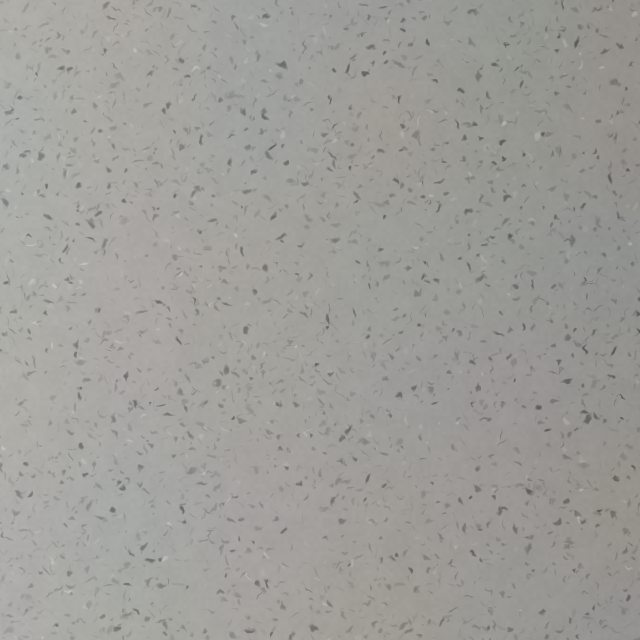
This texture is drawn by a Shadertoy shader. Its source:

```glsl
// Pale grey speckled stone floor under light that falls off from left to right.
// Layers of small bent flecks, one per jittered grid cell and thinned into
// loose clusters, lie over a softly mottled, finely grained ground.

const vec3 LIT_GREY = vec3(0.682, 0.682, 0.664);
const vec3 SHADED_GREY = vec3(0.572, 0.570, 0.553);
const vec3 DARK_FLECK_TINT = vec3(1.0, 0.99, 0.96);
const vec3 PINK_TO_GREEN = vec3(-0.020, 0.006, 0.004);
const vec3 BLUE_TO_YELLOW = vec3(0.006, 0.003, -0.018);

// Integer hash: two random values in 0..1 per cell and seed
vec2 hash2(vec2 cell, int seed) {
    uvec2 v = uvec2(ivec2(cell) + 4096 + seed * 613);
    v = v * 1664525u + 1013904223u;
    v.x += v.y * 1664525u;
    v.y += v.x * 1664525u;
    v ^= v >> 16u;
    v.x += v.y * 1664525u;
    v.y += v.x * 1664525u;
    v ^= v >> 16u;
    return vec2(v & 65535u) / 65535.0;
}

// Smooth value noise, two independent channels
vec2 noise2(vec2 p, int seed) {
    vec2 cell = floor(p);
    vec2 f = fract(p);
    f = f * f * (3.0 - 2.0 * f);
    vec2 low = mix(hash2(cell, seed), hash2(cell + vec2(1, 0), seed), f.x);
    vec2 high = mix(hash2(cell + vec2(0, 1), seed), hash2(cell + vec2(1, 1), seed), f.x);
    return mix(low, high, f.y);
}

// Soft coverage of a bent ellipse with half-axes given by size
float fleck(vec2 p, float angle, vec2 size, float bend) {
    float c = cos(angle);
    float s = sin(angle);
    vec2 q = vec2(c * p.x + s * p.y, c * p.y - s * p.x) / size;
    q.y += bend * (q.x * q.x - 0.3);
    return 1.0 - smoothstep(0.35, 1.35, length(q));
}

// Strongest fleck at p; depth and size are ranges from faint to strong
float fleckLayer(vec2 p, float cells, float density, vec2 depth,
                 vec2 minSize, vec2 maxSize, int seed) {
    vec2 home = floor(p * cells);
    float strongest = 0.0;
    for (int y = -1; y <= 1; y++) {
        for (int x = -1; x <= 1; x++) {
            vec2 cell = home + vec2(x, y);
            vec2 place = hash2(cell, seed);
            vec2 kind = hash2(cell, seed + 1);
            vec2 form = hash2(cell, seed + 2);
            vec2 turn = hash2(cell, seed + 3);
            vec2 centre = (cell + place) / cells;
            float cluster = noise2(centre * 13.0, seed + 4).x - 0.5;
            float present = step(kind.x, density + 0.7 * cluster);
            float angle = 0.45 + 3.0 * (turn.x - 0.5);
            vec2 size = mix(minSize, maxSize, form * form);
            float strength = mix(depth.x, depth.y, kind.y * kind.y);
            float cover = fleck(p - centre, angle, size, 1.4 * (turn.y - 0.5));
            strongest = max(strongest, present * strength * cover);
        }
    }
    return strongest;
}

// Lit ground with broad tints and fine grain
vec3 ground(vec2 p, vec2 frame) {
    float falloff = clamp(frame.x + 0.10 * (frame.y - 0.5) * frame.x, 0.0, 1.1);
    vec3 colour = mix(LIT_GREY, SHADED_GREY, falloff);
    vec2 tint = noise2(p * 5.0, 40) - 0.5;
    colour += tint.x * PINK_TO_GREEN + tint.y * BLUE_TO_YELLOW;
    float mottle = noise2(p * 38.0, 41).x - 0.5;
    float grain = noise2(p * 170.0, 42).x - 0.5;
    return colour + 0.014 * mottle + 0.018 * grain;
}

void mainImage(out vec4 fragColor, in vec2 fragCoord) {
    vec2 frame = fragCoord / iResolution.xy;
    vec2 p = fragCoord / iResolution.y;

    // Ragged outlines come from a small warp of the fleck space
    vec2 ragged = p + 0.0055 * (noise2(p * 160.0, 50) - 0.5);

    float specks = fleckLayer(ragged, 46.0, 0.52, vec2(0.06, 0.22),
                              vec2(0.0034, 0.0024), vec2(0.0095, 0.0046), 1);
    float wisps = fleckLayer(ragged, 66.0, 0.42, vec2(0.03, 0.11),
                             vec2(0.0030, 0.0015), vec2(0.0100, 0.0026), 11);
    float chips = fleckLayer(ragged, 34.0, 0.26, vec2(0.02, 0.09),
                             vec2(0.0030, 0.0018), vec2(0.0085, 0.0040), 21);

    vec3 colour = ground(p, frame) + chips;
    colour -= max(specks, wisps) * DARK_FLECK_TINT;
    fragColor = vec4(colour, 1.0);
}
```
